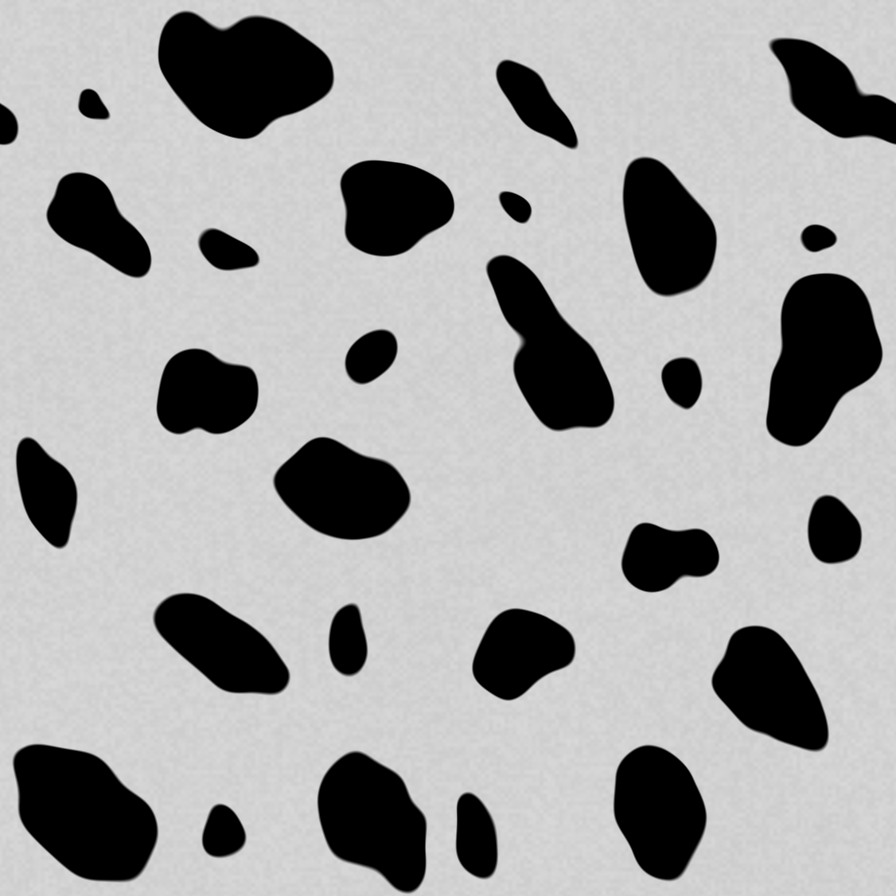
A WebGL 2 fragment shader for this pattern:

```glsl
#version 300 es
precision highp float;
// Seamless hide pattern: irregular black blotches on pale grey, finely grained cloth.

uniform vec2 u_resolution;
out vec4 fragColor;

const float GRID = 6.0;                  // blotch cells per side, even for the checkerboard
const vec3 GROUND = vec3(0.822, 0.822, 0.823);
const vec3 BLOTCH = vec3(0.0);
const vec2 SHIFT = vec2(0.513, 0.827);   // moves the border to an open part of the layout
const float LEAN = -1.15;                // usual direction of the long axis
const float GAP = 0.16;                  // least space between blotches, in cells
const float EDGE = 0.0016;               // half width of the soft rim, in canvas units

float hash(vec2 p, float salt) {
    return fract(sin(dot(p, vec2(127.1, 311.7)) + salt * 74.7) * 43758.5453);
}

// Whole cell index wrapped to 0 .. cells - 1, safe against rounding.
vec2 wrapCell(vec2 cell, float cells) {
    return floor(mod(cell + 0.5, cells));
}

// Value noise with a whole number of cells, so that it wraps.
float wrapNoise(vec2 uv, float cells, float salt) {
    vec2 p = uv * cells;
    vec2 i = floor(p);
    vec2 f = p - i;
    f = f * f * (3.0 - 2.0 * f);
    vec2 a = wrapCell(i, cells);
    vec2 b = wrapCell(i + 1.0, cells);
    float low = mix(hash(a, salt), hash(vec2(b.x, a.y), salt), f.x);
    float high = mix(hash(vec2(a.x, b.y), salt), hash(b, salt), f.x);
    return mix(low, high, f.y);
}

// Centred displacement that wraps.
vec2 wrapBend(vec2 uv, float cells, float salt) {
    return vec2(wrapNoise(uv, cells, salt), wrapNoise(uv, cells, salt + 1.0)) - 0.5;
}

float smoothMin(float a, float b, float k) {
    float h = max(k - abs(a - b), 0.0) / k;
    return min(a, b) - 0.25 * h * h * k;
}

// Three melted lobes around the centre, stretched along a leaning axis.
float blotchDistance(vec2 p, vec2 id, float radius, float spread) {
    float angle = LEAN + 1.2 * (hash(id, 1.0) - 0.5);
    float stretch = mix(1.06, 1.34, hash(id, 2.0));
    float c = cos(angle);
    float s = sin(angle);
    vec2 q = vec2(c * p.x + s * p.y, c * p.y - s * p.x);
    q *= vec2(1.0 / stretch, stretch);

    float d = 10.0;
    for (int i = 0; i < 3; i++) {
        float n = float(i);
        float turn = 2.094 * n + 1.6 * hash(id, 3.0 + n);
        float reach = spread * radius * mix(0.26, 0.64, hash(id, 7.0 + n));
        float lobe = radius * mix(0.46, 0.70, hash(id, 11.0 + n));
        vec2 center = reach * vec2(cos(turn), sin(turn));
        d = smoothMin(d, length(q - center) - lobe, 0.45 * radius);
    }
    return d / stretch;
}

// Large blotches on one colour of a checkerboard, sparse small ones on the other.
float blotchField(vec2 uv) {
    vec2 p = uv * GRID;
    vec2 base = floor(p);
    float nearest = 10.0;
    float second = 10.0;
    for (int y = -1; y <= 1; y++) {
        for (int x = -1; x <= 1; x++) {
            vec2 cell = base + vec2(x, y);
            vec2 id = wrapCell(cell, GRID);
            bool large = mod(id.x + id.y + 0.5, 2.0) < 1.0;
            if (!large && hash(id, 15.0) > 0.75) continue;
            float size = hash(id, 16.0);
            float radius = large ? mix(0.27, 0.51, size) : mix(0.14, 0.25, size);
            float spread = large ? mix(0.65, 1.3, hash(id, 19.0)) : 0.7;
            vec2 jitter = vec2(hash(id, 17.0), hash(id, 18.0)) - 0.5;
            vec2 center = cell + 0.5 + 0.40 * jitter;
            float d = blotchDistance(p - center, id, radius, spread);
            second = min(second, max(nearest, d));
            nearest = min(nearest, d);
        }
    }
    // Part neighbours that come too close.
    float divide = 0.5 * (GAP - (second - nearest));
    return -smoothMin(-nearest, -divide, 0.06) / GRID;
}

// Fine cloth grain with a faint broad unevenness, centred on zero.
float clothGrain(vec2 uv) {
    float fine = wrapNoise(uv, 230.0, 21.0) - 0.5;
    float coarse = wrapNoise(uv, 96.0, 22.0) - 0.5;
    float broad = wrapNoise(uv, 7.0, 23.0) - 0.5;
    return 0.038 * fine + 0.014 * coarse + 0.010 * broad;
}

void main() {
    vec2 uv = gl_FragCoord.xy / u_resolution + SHIFT;

    // Loosen the layout broadly and bend the outlines finely.
    vec2 bent = uv + 0.070 * wrapBend(uv, 4.0, 33.0) + 0.013 * wrapBend(uv, 24.0, 31.0);
    float d = blotchField(bent);

    float rim = max(EDGE, 0.75 / u_resolution.y);
    float cover = 1.0 - smoothstep(-rim, rim, d);
    vec3 color = mix(GROUND + clothGrain(uv), BLOTCH, cover);
    fragColor = vec4(color, 1.0);
}
```
